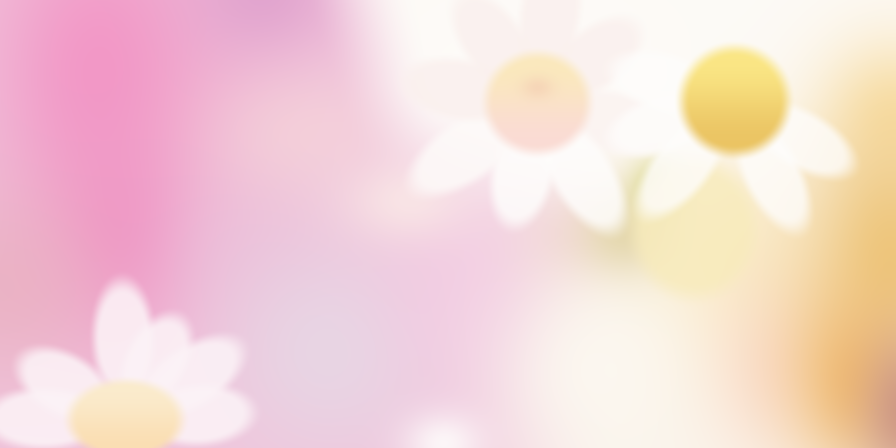
This background is drawn by a Shadertoy shader. Its source:

```glsl
// Out-of-focus daisies on a wash of pink, cream and gold.
// Layered Gaussian glows form the backdrop; each flower is a loop of
// soft elliptical petals around a shaded, blurred dome.

const vec3 WHITE = vec3(0.995, 0.99, 0.985);
const vec3 BLUSH = vec3(0.98, 0.94, 0.93);

// Blend a colour in through an elliptical Gaussian.
void glow(inout vec3 col, vec2 p, vec2 centre, vec2 radius, vec3 tint, float alpha) {
    vec2 q = (p - centre) / radius;
    col = mix(col, tint, alpha * exp(-dot(q, q)));
}

// Coverage of an ellipse whose edge fades over a relative blur width.
float softEllipse(vec2 p, vec2 radius, float blur) {
    return 1.0 - smoothstep(1.0 - blur, 1.0 + blur, length(p / radius));
}

// Fan of petals; angles in degrees, and the petal numbered gap is left out.
// Petals pointing down are white, those pointing up take the tint.
void petals(inout vec3 col, vec2 p, vec2 centre, float start, float stride,
            int count, int gap, vec2 size, vec3 tint, float alpha) {
    for (int i = 0; i < count; i++) {
        if (i == gap) continue;
        float angle = radians(start + stride * float(i));
        vec2 axis = vec2(cos(angle), sin(angle));
        vec2 q = p - centre;
        q = vec2(dot(q, axis), dot(q, vec2(-axis.y, axis.x)));
        float len = size.x * (1.0 + 0.1 * sin(float(i) * 2.4));
        float mask = softEllipse(q - vec2(0.6 * len, 0.0), vec2(0.43 * len, size.y), 0.22);
        vec3 shade = mix(WHITE, tint, smoothstep(-0.8, 0.0, axis.y));
        col = mix(col, shade, alpha * mask);
    }
}

// Flower heart shaded from its lower to its upper colour.
void dome(inout vec3 col, vec2 p, vec2 centre, vec2 radius, vec3 low, vec3 high) {
    vec2 q = p - centre;
    vec3 shade = mix(low, high, smoothstep(-0.8, 0.8, q.y / radius.y));
    col = mix(col, shade, softEllipse(q, radius, 0.16));
}

vec3 backdrop(vec2 p) {
    vec3 col = mix(vec3(0.94, 0.77, 0.86), vec3(0.98, 0.955, 0.925), smoothstep(0.95, 1.4, p.x));

    // Pink and mauve side
    glow(col, p, vec2(0.45, 0.80), vec2(0.30, 0.30), vec3(0.94, 0.71, 0.83), 0.7);
    glow(col, p, vec2(0.22, 0.85), vec2(0.24, 0.36), vec3(0.95, 0.58, 0.77), 0.9);
    glow(col, p, vec2(0.28, 0.48), vec2(0.18, 0.25), vec3(0.94, 0.56, 0.76), 0.85);
    glow(col, p, vec2(0.59, 1.02), vec2(0.17, 0.16), vec3(0.87, 0.62, 0.80), 0.8);
    glow(col, p, vec2(0.00, 0.36), vec2(0.24, 0.22), vec3(0.91, 0.68, 0.74), 0.7);
    glow(col, p, vec2(0.55, 0.45), vec2(0.20, 0.20), vec3(0.92, 0.74, 0.85), 0.6);
    glow(col, p, vec2(0.68, 0.70), vec2(0.22, 0.15), vec3(0.96, 0.83, 0.85), 0.7);
    glow(col, p, vec2(0.74, 0.22), vec2(0.25, 0.25), vec3(0.90, 0.85, 0.90), 0.8);
    glow(col, p, vec2(1.06, 0.36), vec2(0.20, 0.25), vec3(0.95, 0.80, 0.89), 0.8);

    // Bright haze along the top
    float haze = smoothstep(0.68, 0.93, p.x + 0.3 * (p.y - 1.0)) * smoothstep(0.5, 0.82, p.y);
    col = mix(col, vec3(0.99, 0.98, 0.965), haze);
    glow(col, p, vec2(0.91, 0.55), vec2(0.14, 0.09), vec3(0.98, 0.91, 0.90), 0.8);

    // Cream, peach and gold side
    glow(col, p, vec2(1.65, 0.40), vec2(0.26, 0.25), vec3(0.98, 0.92, 0.76), 0.8);
    glow(col, p, vec2(1.27, 0.48), vec2(0.12, 0.12), vec3(0.93, 0.80, 0.80), 0.6);
    glow(col, p, vec2(1.39, 0.47), vec2(0.10, 0.10), vec3(0.86, 0.80, 0.58), 0.8);
    glow(col, p, vec2(1.46, 0.58), vec2(0.06, 0.07), vec3(0.83, 0.82, 0.47), 0.8);
    glow(col, p, vec2(1.34, 0.18), vec2(0.23, 0.22), vec3(0.985, 0.97, 0.94), 0.9);
    glow(col, p, vec2(1.73, 0.18), vec2(0.14, 0.20), vec3(0.98, 0.84, 0.77), 0.7);
    glow(col, p, vec2(2.00, 0.75), vec2(0.15, 0.15), vec3(0.98, 0.88, 0.65), 0.8);
    glow(col, p, vec2(1.99, 0.43), vec2(0.19, 0.32), vec3(0.93, 0.77, 0.47), 0.95);
    glow(col, p, vec2(1.90, 0.15), vec2(0.13, 0.20), vec3(0.94, 0.72, 0.42), 0.85);
    glow(col, p, vec2(2.02, 0.08), vec2(0.10, 0.17), vec3(0.79, 0.57, 0.50), 0.9);

    // Blurred yellow bud
    float bud = softEllipse(p - vec2(1.55, 0.49), vec2(0.135, 0.15), 0.2);
    return mix(col, vec3(0.97, 0.92, 0.73), 0.8 * bud);
}

void mainImage(out vec4 fragColor, in vec2 fragCoord) {
    // Two units wide, one unit high
    vec2 p = fragCoord / iResolution.xy * vec2(2.0, 1.0);
    vec3 col = backdrop(p);

    // Upper middle daisy
    vec2 middle = vec2(1.20, 0.77);
    glow(col, p, middle, vec2(0.25, 0.19), WHITE, 0.7);
    petals(col, p, middle, -14.0, -44.0, 8, -1, vec2(0.30, 0.065), BLUSH, 0.85);
    dome(col, p, middle, vec2(0.115, 0.11), vec3(0.98, 0.86, 0.83), vec3(0.98, 0.91, 0.74));
    glow(col, p, vec2(1.20, 0.805), vec2(0.035, 0.025), vec3(0.95, 0.78, 0.68), 0.5);

    // Upper right daisy
    vec2 right = vec2(1.64, 0.775);
    petals(col, p, right, -30.0, -33.0, 6, 2, vec2(0.29, 0.06), WHITE, 0.8);
    dome(col, p, right, vec2(0.118, 0.118), vec3(0.92, 0.77, 0.39), vec3(0.98, 0.90, 0.52));

    // Lower left daisy and a stray petal tip
    vec2 left = vec2(0.28, 0.065);
    petals(col, p, left, 3.0, 29.5, 7, 4, vec2(0.275, 0.065), vec3(0.985, 0.95, 0.965), 0.88);
    dome(col, p, left, vec2(0.125, 0.085), vec3(0.98, 0.87, 0.70), vec3(0.98, 0.92, 0.80));
    glow(col, p, vec2(0.99, 0.01), vec2(0.09, 0.07), WHITE, 0.85);

    fragColor = vec4(col, 1.0);
}
```
